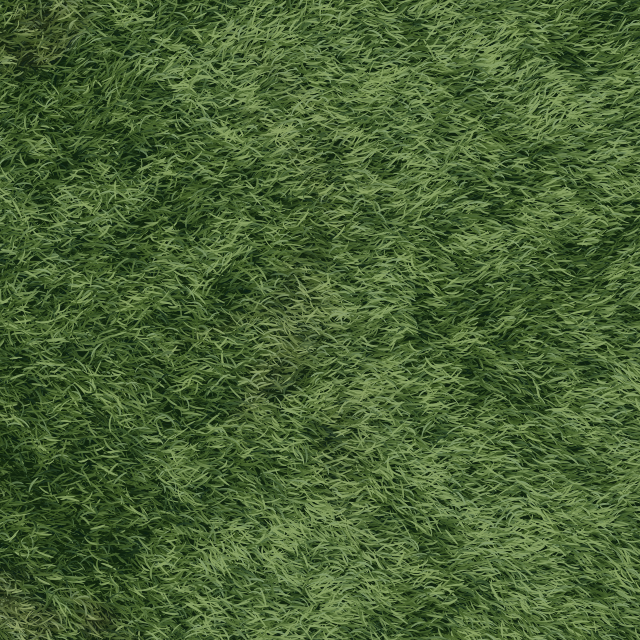
A WebGL 1 fragment shader for this texture:

```glsl
precision highp float;

uniform vec2 u_resolution;

vec2 hash2(vec2 p) {
  vec3 q = fract(p.xyx * vec3(0.1031, 0.1030, 0.0973));
  q += dot(q, q.yzx + 33.33);
  return fract((q.xx + q.yz) * q.zy);
}

// Warped, layered sines, roughly -1 to 1
float patches(vec2 p) {
  float sum = 0.0, weight = 0.5;
  for (int i = 0; i < 4; i++) {
    p += 0.8 * sin(p.yx * 1.3 + vec2(1.7, 4.1));
    sum += weight * sin(p.x) * sin(p.y + 0.6 * p.x);
    p = mat2(1.3, 1.1, -1.1, 1.3) * p + 2.3;
    weight *= 0.65;
  }
  return sum * 1.3;
}

vec3 grassColor(float tone, float coolness, float dryness) {
  vec3 shade = vec3(0.06, 0.14, 0.05);
  vec3 leaf = vec3(0.265, 0.375, 0.17);
  vec3 sunlit = vec3(0.54, 0.64, 0.41);
  vec3 color = mix(shade, leaf, smoothstep(-0.1, 0.55, tone));
  color = mix(color, sunlit, smoothstep(0.42, 1.1, tone));
  color += coolness * vec3(-0.025, -0.02, 0.035);
  return color + dryness * vec3(0.035, -0.005, 0.02);
}

// Main lean of the lawn, with tufts that turn away from it
float bladeAngle(vec2 p, vec2 rnd) {
  float lean = mix(-0.32, 0.28, p.y) + 0.5 * patches(p * 19.0 + 5.0);
  float spread = mix(1.5, 0.85, p.x);
  return lean + spread * (rnd.x + rnd.y - 1.0);
}

void main() {
  vec2 uv = gl_FragCoord.xy / min(u_resolution.x, u_resolution.y);
  float pixel = 1.0 / min(u_resolution.x, u_resolution.y);
  vec3 color = vec3(0.06, 0.13, 0.055);

  // Layers of blades from the dark ground up to the lit tips
  for (int layer = 0; layer < 16; layer++) {
    float depth = float(layer) / 15.0;
    float density = 62.0 - 10.0 * depth;
    vec2 shift = hash2(vec2(float(layer) + 3.0, 17.0)) * 40.0 + 20.0;
    vec2 grid = uv * density + shift;

    for (int j = -1; j <= 1; j++) {
      for (int i = -1; i <= 1; i++) {
        vec2 cell = floor(grid) + vec2(float(i), float(j));
        vec2 seed = cell + float(layer) * 131.0;
        vec2 center = cell + hash2(seed);
        vec2 turn = hash2(seed + 57.3);
        vec2 size = hash2(seed + 211.7);
        vec2 look = hash2(seed + 389.1);
        vec2 place = (center - shift) / density;

        // Bent, tapering blade
        float angle = bladeAngle(place, turn);
        vec2 along = vec2(cos(angle), sin(angle));
        vec2 offset = grid - center;
        vec2 local = vec2(dot(offset, along), along.x * offset.y - along.y * offset.x);
        float halfLength = mix(0.45, 0.95, size.x);
        float t = local.x / halfLength;
        if (abs(t) > 1.0) continue;
        local.y += (size.y - 0.5) * 0.5 * (t * t - 0.4);
        float width = mix(0.045, 0.09, look.y) * (1.0 - 0.6 * t * t);
        float blur = pixel * density * 0.6;
        float cover = 1.0 - smoothstep(width - blur, width + blur, abs(local.y));
        cover *= 1.0 - smoothstep(0.75, 1.0, abs(t));
        if (cover < 0.01) continue;

        // Light by height, tuft and region
        float tuft = patches(place * 40.0);
        float region = patches(place * 8.0 + 1.5);
        float tone = 0.72 * depth + 0.78 * look.x - 0.36;
        tone += 0.26 * tuft + 0.2 * region + 0.1 * t;
        tone += 0.22 * smoothstep(0.0, 0.5, place.x) - 0.14;
        tone += 0.3 * step(0.96, look.y);
        float coolness = smoothstep(0.65, 1.0, size.y) - 0.25 * tuft - 0.2;
        float dryness = smoothstep(0.1, 0.9, patches(place * 6.0 + 8.0));
        dryness *= 1.0 - smoothstep(0.2, 0.75, place.x);
        color = mix(color, grassColor(tone, coolness, dryness), cover * 0.95);
      }
    }
  }

  gl_FragColor = vec4(color, 1.0);
}
```
